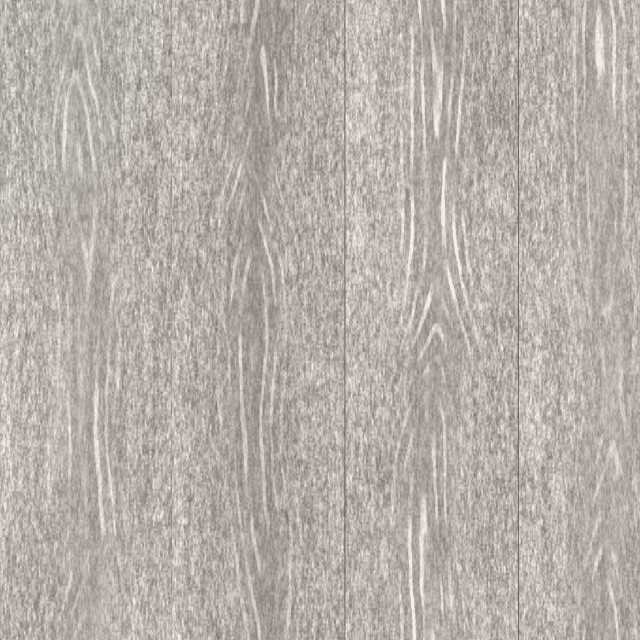
Reproduce this texture procedurally as a WebGL 2 fragment shader.

```glsl
#version 300 es
precision highp float;
// Limed grey oak: tall planks run the full height, parted by hairline seams.
// Stretched noise gives the fibres, cellular noise the pale pores, and the
// contours of a sine-warped ridge give the broken cathedral grain.

#define PLANK_WIDTH 0.271
#define PLANK_OFFSET -0.003
#define SEAM_HALF_WIDTH 0.0008
#define RING_DENSITY 17.0
#define RING_STRENGTH 1.0
#define HEART_WIDTH 0.2
#define FIBRE_STRENGTH 0.58
#define SPECKLE_STRENGTH 0.55
#define PORE_STRENGTH 0.32
#define BASE_TONE 0.43

uniform vec2 u_resolution;
out vec4 outColor;

const vec3 DARK_WOOD = vec3(0.55, 0.52, 0.50);
const vec3 PALE_LIME = vec3(0.92, 0.89, 0.87);
const vec3 SEAM_COLOR = vec3(0.33, 0.31, 0.29);
const vec3 COOL_SHIFT = vec3(-0.016, 0.004, 0.004);

vec3 hash3(vec2 cell) {
    vec3 q = fract(cell.xyx * vec3(0.1031, 0.1030, 0.0973));
    q += dot(q, q.yxz + 33.33);
    return fract((q.xxy + q.yzz) * q.zyx);
}

float noise(vec2 p) {
    vec2 cell = floor(p);
    vec2 f = fract(p);
    f = f * f * (3.0 - 2.0 * f);
    vec2 e = vec2(1.0, 0.0);
    return mix(mix(hash3(cell).x, hash3(cell + e).x, f.x),
               mix(hash3(cell + e.yx).x, hash3(cell + e.xx).x, f.x), f.y);
}

// Pale pores: one elongated dash of random brightness per cell.
float pores(vec2 p) {
    vec2 cell = floor(p);
    float brightest = 0.0;
    for (int j = -1; j <= 1; j++) {
        for (int i = -1; i <= 1; i++) {
            vec2 neighbour = cell + vec2(i, j);
            vec3 rnd = hash3(neighbour);
            float d = length(p - neighbour - rnd.xy);
            brightest = max(brightest, rnd.z * (1.0 - smoothstep(0.12, 0.42, d)));
        }
    }
    return brightest;
}

// Distance across the plank from its wandering heart line.
float heartOffset(float across, float y, float id) {
    float wander = 0.035 * sin(5.0 * y + 2.1 * id) + 0.015 * sin(13.0 * y + id);
    return across - 0.5 - wander;
}

// Cathedral grain: arches and ovals around the heart, broken into dashes.
float rings(vec2 p, float dx, float id) {
    float rise = 4.0 * p.y + 1.7 * sin(6.0 * p.y + 1.9 * id)
               + 0.3 * sin(14.0 * p.y + 3.0 * id);
    float ridge = RING_DENSITY * sqrt(dx * dx + 0.0008);
    float warp = 0.7 * noise(p * vec2(22.0, 6.0)) + 0.22 * noise(p * vec2(70.0, 24.0));
    float phase = abs(fract(ridge + rise + warp) - 0.5) * 2.0;
    float line = smoothstep(0.56, 0.86, phase);
    float dashes = smoothstep(0.3, 0.62, noise(p * vec2(75.0, 14.0) + 31.0));
    float patches = 0.4 + 0.9 * noise(vec2(7.3 * id, 5.0 * p.y));
    return line * (0.15 + 0.85 * dashes) * patches;
}

void main() {
    vec2 p = gl_FragCoord.xy / u_resolution;
    float pixel = 1.0 / u_resolution.x;

    // Plank layout; each plank draws from its own part of the noise.
    float plankX = (p.x - PLANK_OFFSET) / PLANK_WIDTH;
    float id = floor(plankX);
    float across = fract(plankX);
    vec2 q = p + vec2(0.0, 3.7 * id);

    float dx = heartOffset(across, p.y, id);
    float heart = exp(-dx * dx / (HEART_WIDTH * HEART_WIDTH));
    float boldness = 0.5 + 0.5 * sin(1.047 * id);

    // Fine fibres, speckle and pores, calmer inside the heart.
    float fine = FIBRE_STRENGTH * (noise(q * vec2(340.0, 88.0)) - 0.5);
    fine += SPECKLE_STRENGTH * (noise(q * vec2(470.0, 290.0)) - 0.5);
    fine += PORE_STRENGTH * pores(q * vec2(210.0, 42.0));
    float tone = BASE_TONE + fine * (1.0 - 0.45 * heart);

    // Long streaks and soft clouds.
    tone += 0.25 * (noise(q * vec2(120.0, 9.0)) - 0.5);
    tone += 0.16 * (noise(q * vec2(9.0, 3.0)) - 0.5);

    // Darker heart with limed rings, bolder in the middle planks.
    tone += heart * (RING_STRENGTH * boldness * rings(p, dx, id) - 0.2 * boldness);

    // Paler wood beside the left edge of each plank.
    tone += 0.07 * (1.0 - smoothstep(0.0, 0.25, across));

    vec3 color = mix(DARK_WOOD, PALE_LIME, clamp(tone, -0.35, 1.12));
    float cool = smoothstep(0.2, 1.0, p.y) * (1.0 - smoothstep(0.0, 0.6, p.x));
    color += COOL_SHIFT * cool;

    // Hairline seams; the first one is nearly closed.
    float edge = floor(plankX + 0.5);
    float seamDistance = abs(plankX - edge) * PLANK_WIDTH;
    float seam = 1.0 - smoothstep(SEAM_HALF_WIDTH - 0.5 * pixel,
                                  SEAM_HALF_WIDTH + 0.5 * pixel, seamDistance);
    float openness = mix(0.18, 0.75, step(1.5, edge));
    color = mix(color, SEAM_COLOR, seam * openness);

    outColor = vec4(color, 1.0);
}
```
